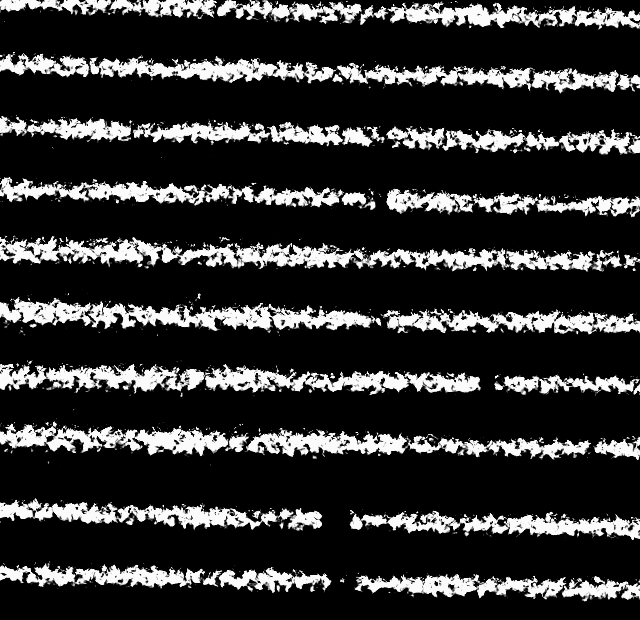
This pattern is drawn by a Shadertoy shader. Its source:

```glsl
const int ROWS = 10;
const vec3 INK = vec3(0.0);
const vec3 CHALK = vec3(0.985);

// Position across the row and strength of the break in each stroke
const float BREAK_X[ROWS] = float[](0.59, 0.31, 0.60, 0.595, 0.56, 0.592, 0.762, 0.64, 0.524, 0.535);
const float BREAK_DEPTH[ROWS] = float[](0.35, 0.0, 0.35, 0.9, 0.0, 0.5, 0.9, 0.3, 1.3, 0.7);

float hash(vec2 p) {
    vec3 q = fract(vec3(p.xyx) * 0.1031);
    q += dot(q, q.yzx + 33.33);
    return fract((q.x + q.y) * q.z);
}

float cornerSlope(vec2 cell, vec2 offset) {
    float angle = 6.2832 * hash(cell);
    return dot(vec2(cos(angle), sin(angle)), offset);
}

// Gradient noise, roughly -0.7 to 0.7
float noise(vec2 p) {
    vec2 i = floor(p), f = fract(p);
    vec2 u = f * f * f * (f * (f * 6.0 - 15.0) + 10.0);
    vec2 e = vec2(1.0, 0.0);
    float low = mix(cornerSlope(i, f), cornerSlope(i + e.xy, f - e.xy), u.x);
    float high = mix(cornerSlope(i + e.yx, f - e.yx), cornerSlope(i + e.xx, f - e.xx), u.x);
    return mix(low, high, u.y);
}

// Stroke centre, measured downwards from the top edge
float rowCentre(float row, float x, float worn) {
    float tilt = mix(0.028, 0.018, worn);
    float wobble = 0.004 * noise(vec2(x * 6.0, row * 3.7 + 0.5));
    return 0.004 + 0.1003 * row + 0.018 * step(7.5, row) + tilt * x + wobble;
}

// Positive inside the stroke, falling away towards its edges
float strokeBody(float offset, float x, float row, float worn) {
    float clump = noise(vec2(x * 11.0 + 40.0, row * 5.3 + 0.4));
    float spread = worn * (1.0 - smoothstep(0.05, 0.8, x));
    float halfWidth = 0.0185 * (1.0 + 0.22 * clump + 0.25 * spread);
    float d = offset / halfWidth;
    float body = 0.29 + 0.25 * clump - 0.85 * d * d;

    // Loose crumbs around the heavier strokes
    float crumbs = 0.75 * noise(vec2(x * 18.0, offset * 30.0 + row * 4.3));
    float halo = -0.86 + crumbs - 0.45 * smoothstep(1.2, 2.4, abs(d));
    return max(body, mix(-2.0, halo, smoothstep(0.1, 0.5, spread)));
}

float strokeBreak(float x, float row, float centre, float depth) {
    float reach = mix(0.014, 0.027, step(7.5, row));
    return depth * (1.0 - smoothstep(0.4 * reach, reach, abs(x - centre)));
}

void mainImage(out vec4 fragColor, in vec2 fragCoord) {
    vec2 p = fragCoord / iResolution.y;
    float x = fragCoord.x / iResolution.x;
    float down = 1.0 - p.y;

    // Flakes and grain, turned off the axes and gently warped
    vec2 q = mat2(0.8, 0.6, -0.6, 0.8) * p + 3.0;
    q += 0.005 * vec2(noise(q * 55.0), noise(q * 55.0 + 19.0));
    float flakes = noise(q * 78.0) + 0.6 * noise(q * 151.0 + 7.0);
    float grain = noise(q * 290.0 + 31.0);

    // Strongest stroke at this point
    float coverage = -2.0;
    for (int i = 0; i < ROWS; i++) {
        float row = float(i);
        float worn = step(3.5, row) * step(row, 7.5);
        float offset = down - rowCentre(row, x, worn);
        float body = strokeBody(offset, x, row, worn);
        body -= strokeBreak(x, row, BREAK_X[i], BREAK_DEPTH[i]);
        // Upper edges are dusty, lower edges are rounder
        float dust = mix(0.6, 0.25, smoothstep(-0.015, 0.01, offset));
        coverage = max(coverage, body + flakes + dust * grain);
    }

    float chalk = smoothstep(-0.17, 0.17, coverage);
    fragColor = vec4(mix(INK, CHALK, chalk), 1.0);
}
```
